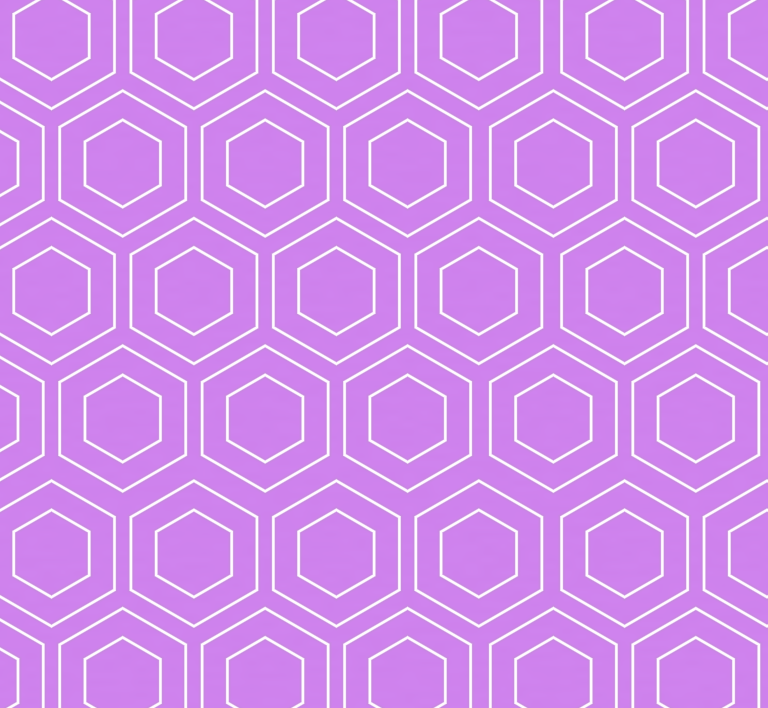
Write a WebGL 1 fragment shader that draws this pattern.

```glsl
precision highp float;
// Staggered rows of nested white hexagon outlines on lilac, with slightly uneven seams.

uniform vec2 u_resolution;

// Lengths are fractions of the canvas height, measured from the top left.
const vec2 ORIGIN = vec2(0.0727, 0.0508);   // centre of the first hexagon
const vec2 PITCH = vec2(0.1006, 0.1801);    // half column step, row step
const vec2 SEAM = vec2(0.0047, 0.0106);     // extra gap where blocks join
const vec2 BLOCK = vec2(8.0, 4.0);          // half columns and rows per block
const float OUTER = 0.0890;                 // apothem of the large outline
const float INNER = 0.0533;                 // apothem of the small outline
const float HALF_LINE = 0.00195;
const float FRINGE = 0.0045;

const vec3 LILAC = vec3(0.81, 0.51, 0.93);
const vec3 DULL_LILAC = vec3(0.775, 0.535, 0.87);
const vec3 WHITE = vec3(1.0, 0.985, 1.0);

float hash(vec2 p) {
  return fract(sin(dot(p, vec2(41.3, 289.1))) * 4375.5);
}

float valueNoise(vec2 p) {
  vec2 i = floor(p);
  vec2 f = fract(p);
  f = f * f * (3.0 - 2.0 * f);
  float low = mix(hash(i), hash(i + vec2(1.0, 0.0)), f.x);
  float high = mix(hash(i + vec2(0.0, 1.0)), hash(i + 1.0), f.x);
  return mix(low, high, f.y);
}

// Apothem of the pointy-topped hexagon that passes through p.
float hexRadius(vec2 p) {
  p = abs(p);
  return max(p.x, dot(p, vec2(0.5, 0.8660254)));
}

// Centre of a cell, widened at each seam between blocks.
vec2 cellCentre(vec2 cell) {
  return cell * PITCH + SEAM * floor((cell + vec2(1.0, 0.0)) / BLOCK);
}

// Distance to the closest outline among the neighbouring rows.
float outlineDistance(vec2 p) {
  vec2 grid = p / (PITCH + SEAM / BLOCK);
  float nearestRow = floor(grid.y + 0.5);
  float nearest = 1.0;
  for (int i = -1; i <= 1; i++) {
    float row = nearestRow + float(i);
    float stagger = mod(row, 2.0);
    float column = 2.0 * floor((grid.x - stagger) * 0.5 + 0.5) + stagger;
    float radius = hexRadius(p - cellCentre(vec2(column, row)));
    nearest = min(nearest, min(abs(radius - OUTER), abs(radius - INNER)));
  }
  return nearest;
}

void main() {
  vec2 p = gl_FragCoord.xy / u_resolution.y;
  p.y = 1.0 - p.y;
  float d = outlineDistance(p - ORIGIN);

  // Faint horizontal mottling in the flat colour.
  vec3 colour = LILAC + 0.008 * (valueNoise(p * vec2(45.0, 110.0)) - 0.5);

  // Dull fringe beside each line, then the smooth white line.
  float fringe = 1.0 - smoothstep(HALF_LINE, HALF_LINE + FRINGE, d);
  colour = mix(colour, DULL_LILAC, fringe);
  float soft = max(0.0012, 0.75 / u_resolution.y);
  float line = 1.0 - smoothstep(HALF_LINE - soft, HALF_LINE + soft, d);
  gl_FragColor = vec4(mix(colour, WHITE, line), 1.0);
}
```
